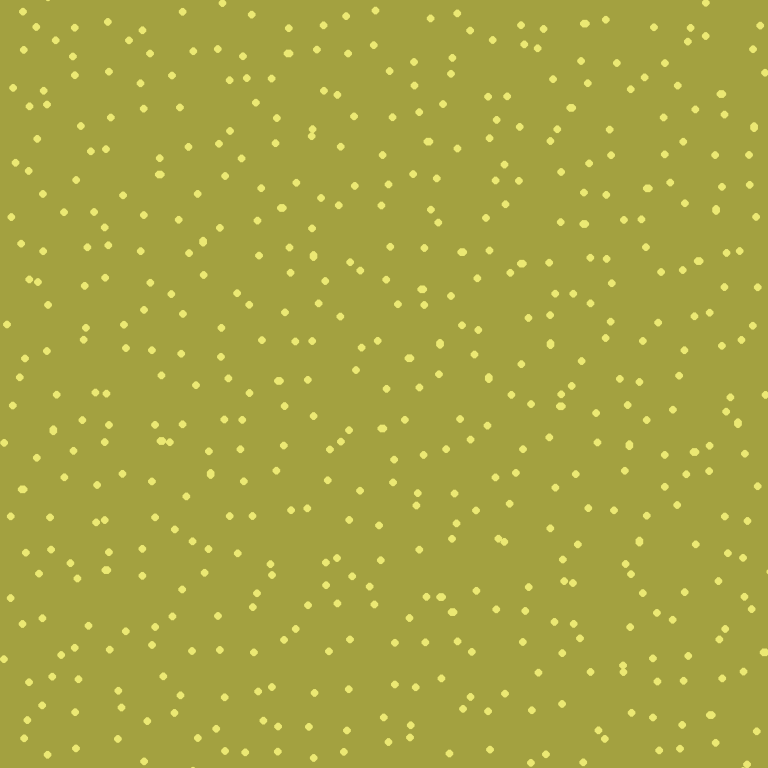
This pattern is drawn by a WebGL 1 fragment shader. Its source:

```glsl
precision highp float;
// Small pale yellow faceted dots scattered evenly over an olive ground.

#define CELLS 23.0          // cells per canvas side, one dot in each
#define JITTER 0.86         // wander of a dot within its cell
#define HALF_WIDTH 0.0050   // flat sides of a dot, in canvas units
#define DIAMOND 0.0064      // slanted sides of a dot, in canvas units
#define STRETCH 0.0013      // half the extra length of a long dot
#define LONG_SHARE 0.07     // share of dots that are long
#define GROUND vec3(0.64, 0.63, 0.25)
#define DOT vec3(0.92, 0.91, 0.45)

uniform vec2 u_resolution;

vec2 hash2(vec2 p) {
  vec3 q = fract(p.xyx * vec3(0.1031, 0.1030, 0.0973));
  q += dot(q, q.yzx + 33.33);
  return fract((q.xx + q.yz) * q.zy);
}

// Signed distance to a diamond with clipped corners
float facetedDot(vec2 p, vec2 stretch) {
  p = max(abs(p) - stretch, 0.0);
  float sides = max(p.x, p.y) - HALF_WIDTH;
  float slants = (p.x + p.y - DIAMOND) * 0.7071;
  return max(sides, slants);
}

// Distance to the nearest dot among the surrounding cells
float scatteredDots(vec2 uv) {
  vec2 cell = floor(uv * CELLS);
  float nearest = 1.0;
  for (int y = -1; y <= 1; y++) {
    for (int x = -1; x <= 1; x++) {
      vec2 id = cell + vec2(float(x), float(y));
      vec2 center = (id + 0.5 + JITTER * (hash2(id + 17.0) - 0.5)) / CELLS;
      vec2 kind = hash2(id + 71.0);
      vec2 axis = kind.y < 0.7 ? vec2(1.0, 0.0) : vec2(0.0, 1.0);
      vec2 stretch = axis * STRETCH * step(kind.x, LONG_SHARE);
      nearest = min(nearest, facetedDot(uv - center, stretch));
    }
  }
  return nearest;
}

void main() {
  float side = min(u_resolution.x, u_resolution.y);
  vec2 uv = gl_FragCoord.xy / side;
  float edge = 0.6 / side;
  float cover = 1.0 - smoothstep(-edge, edge, scatteredDots(uv));
  gl_FragColor = vec4(mix(GROUND, DOT, cover), 1.0);
}
```
